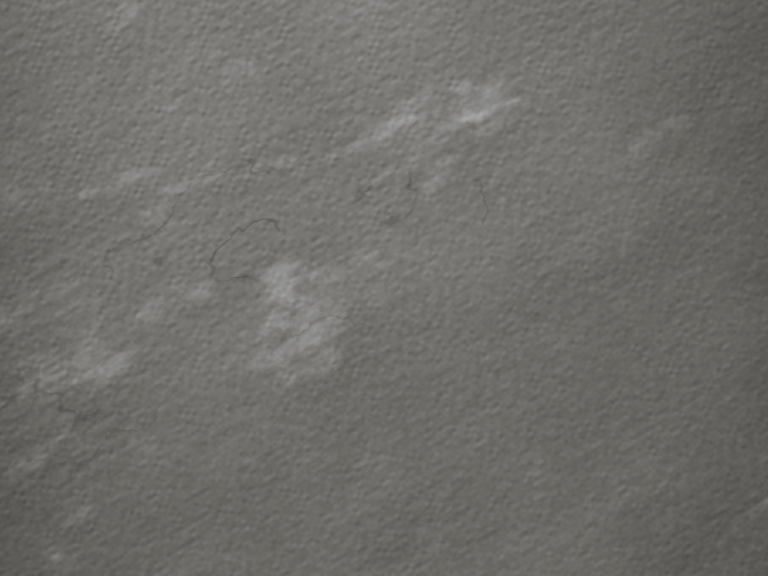
Write a Shadertoy shader that draws this texture.

```glsl
// Dark grey slate tile: soft light from the top left over an embossed fine grain,
// with a diagonal band of pale mineral patches, slivers and thin dark cracks.
// Built from value noise, a rotated band frame and loops of lobes and slivers.

const float BASE_TONE = 0.392;
const float GLOW = 0.105;
const float EDGE_SHADE = 0.045;
const float GRAIN_RELIEF = 0.052;
const float GRAIN_SPECKLE = 0.034;
const float BLOTCHES = 0.075;
const float PATCH_GAIN = 0.105;
const float SLIVER_GAIN = 0.085;
const float CRACK_DEPTH = 0.075;
const vec3 WARM_TINT = vec3(1.0, 0.982, 0.938);
const vec3 COOL_TINT = vec3(1.0, 0.997, 0.982);
const vec2 GLOW_CENTER = vec2(0.40, 1.02);
const vec2 BAND_CENTER = vec2(0.45, 0.56);
const float BAND_ANGLE = 0.52;
const float PI = 3.14159;

float hash(vec2 p) {
    return fract(sin(dot(p, vec2(127.1, 311.7))) * 43758.5453);
}

float noise(vec2 p) {
    vec2 i = floor(p), f = fract(p);
    f = f * f * (3.0 - 2.0 * f);
    return mix(mix(hash(i), hash(i + vec2(1, 0)), f.x),
               mix(hash(i + vec2(0, 1)), hash(i + vec2(1, 1)), f.x), f.y);
}

vec2 rotate(vec2 p, float a) {
    float c = cos(a), s = sin(a);
    return vec2(c * p.x + s * p.y, c * p.y - s * p.x);
}

float fbm(vec2 p) {
    float sum = 0.0, amp = 0.516;
    for (int i = 0; i < 5; i++) {
        sum += amp * noise(p);
        p = rotate(p, 0.6) * 2.03 + 17.3;
        amp *= 0.5;
    }
    return sum;
}

// Height of the pebbly surface
float relief(vec2 p) {
    vec2 q = rotate(p, BAND_ANGLE) * vec2(0.85, 1.1);
    return noise(q * 125.0) + 0.6 * noise(q * 62.0 + 9.0);
}

// Tapered stroke centred on the origin, lying along x
float sliver(vec2 p, float len, float width, float soft) {
    float t = min(abs(p.x) / len, 1.0);
    float halfWidth = width * (1.0 - t * t);
    return (1.0 - smoothstep(halfWidth - soft, halfWidth + soft, abs(p.y)))
         * (1.0 - smoothstep(0.7, 1.0, t));
}

// Three ragged mineral patches, staggered along the band
float patches(vec2 b, float ragged) {
    float lobes = 0.0;
    for (int i = 0; i < 3; i++) {
        float k = float(i);
        vec2 c = vec2(-0.37 + 0.36 * k, 0.08 * cos(PI * k) - 0.04 * (2.0 - k));
        vec2 d = rotate(b - c, 0.15) / vec2(0.19, 0.085 - 0.012 * k);
        lobes = max(lobes, exp(-dot(d, d)));
    }
    return smoothstep(0.32, 0.95, lobes + 2.2 * (ragged - 0.5));
}

// Pale slivers along the upper side of the band
float slivers(vec2 b, vec2 wobble) {
    float sum = 0.0;
    for (int i = 0; i < 6; i++) {
        float k = float(i), r = hash(vec2(k, 4.7));
        float u = -0.16 + 0.125 * k;
        vec2 c = vec2(u, 0.16 - 0.30 * u + 0.05 * (r - 0.5));
        vec2 d = rotate(b + wobble - c, -0.14 - 0.08 * r);
        sum = max(sum, (0.6 + 0.4 * r) * sliver(d, 0.05 + 0.05 * r, 0.012 - 0.0012 * k, 0.005));
    }
    return sum;
}

// Faint hairline scratches over the darker side
float scratches(vec2 p) {
    float sum = 0.0;
    for (int i = 0; i < 5; i++) {
        float k = float(i);
        vec2 c = vec2(0.75 + 0.5 * hash(vec2(k, 1.3)), 0.1 + 0.45 * hash(vec2(k, 8.9)));
        sum = max(sum, sliver(rotate(p - c, 0.4 + 0.4 * hash(vec2(k, 5.1))), 0.07, 0.0006, 0.0015));
    }
    return sum;
}

void mainImage(out vec4 fragColor, in vec2 fragCoord) {
    vec2 p = fragCoord / iResolution.y;
    vec2 b = rotate(p - BAND_CENTER, BAND_ANGLE);
    float band = exp(-pow(abs(b.y) / 0.20, 3.0) - pow(abs(b.x) / 0.55, 4.0));

    // Broad light and edge shade
    vec2 g = p - GLOW_CENTER;
    float glow = exp(-1.5 * dot(g, g));
    float side = abs(2.0 * fragCoord.x / iResolution.x - 1.0);
    float tone = BASE_TONE + GLOW * glow - EDGE_SHADE * pow(side, 4.0);
    tone += BLOTCHES * (fbm(b * vec2(5.0, 9.0) + 3.0) - 0.5);

    // Mineral patches, slivers and scratches
    vec2 wobble = 0.022 * (vec2(fbm(p * 24.0), fbm(p * 24.0 + 31.0)) - 0.5);
    float ragged = fbm((b + wobble) * vec2(9.0, 17.0) + 40.0);
    float mottle = smoothstep(0.30, 0.70, fbm((b + wobble) * vec2(24.0, 42.0)));
    tone += PATCH_GAIN * patches(b + wobble, ragged) * (0.15 + 0.85 * mottle);
    tone += SLIVER_GAIN * slivers(b, wobble) * (0.5 + 0.5 * mottle);
    tone += 0.03 * scratches(p);

    // Thin dark cracks, broken up along the band
    float ridge = abs(fbm((b + wobble) * vec2(6.0, 10.0) + 70.0) - 0.48);
    float gate = smoothstep(0.50, 0.68, noise(p * 9.0 + 5.0));
    tone -= CRACK_DEPTH * band * gate * (1.0 - smoothstep(0.0, 0.03, ridge));

    // Grain lit from the upper left, stronger in the glow
    vec2 toLight = vec2(-0.0016, 0.0026);
    float emboss = relief(p - toLight) - relief(p + toLight);
    tone += GRAIN_RELIEF * (0.75 + 0.5 * glow) * emboss;
    tone += GRAIN_SPECKLE * (noise(p * 170.0 + 13.0) - 0.5);

    vec3 tint = mix(WARM_TINT, COOL_TINT, smoothstep(0.40, 0.54, tone));
    fragColor = vec4(clamp(tone * tint, 0.0, 1.0), 1.0);
}
```
